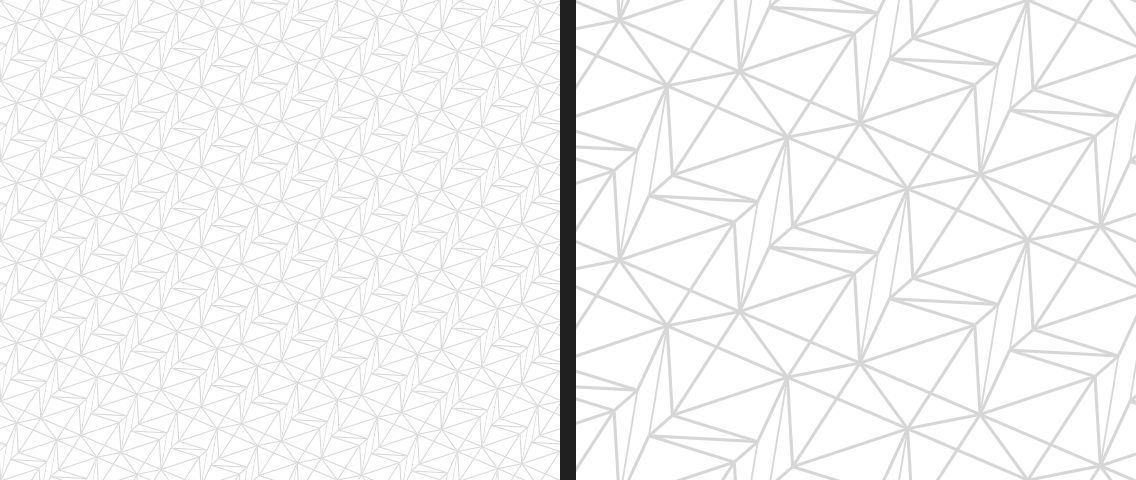
Left, the full canvas; right, a detail of the centre.
This pattern is drawn by a Shadertoy shader. Its source:

```glsl
// A sheared lattice of fine grey lines on white: fans of triangles, small split
// rhomboids and narrow slivers. Half of the edges of one cell are listed; a half
// turn about the cell centre gives the others. One unit is one repeat in height.

float segmentDistance(vec2 p, vec2 a, vec2 b) {
    vec2 pa = p - a, ba = b - a;
    return length(pa - ba * clamp(dot(pa, ba) / dot(ba, ba), 0.0, 1.0));
}

// Signed distance to the lines: x for the regular ones, y for the hairlines
vec2 halfCell(vec2 p, vec2 columnStep) {
    vec2 tip = vec2(0.2265, -0.0122);
    vec2 corner = vec2(-0.129, 0.0974);
    vec2 hubRight = vec2(0.350, 0.256);
    vec2 hubLeft = hubRight - columnStep;
    vec2 hubTop = vec2(0.0, 1.0) - hubLeft;

    // Split rhomboid
    float d = segmentDistance(p, -tip, tip);
    d = min(d, segmentDistance(p, corner, -tip));
    d = min(d, segmentDistance(p, corner, tip));

    // Fan from the rhomboid to the hubs
    d = min(d, segmentDistance(p, corner, hubRight));
    d = min(d, segmentDistance(p, corner, hubLeft));
    d = min(d, segmentDistance(p, corner, hubTop));
    d = min(d, segmentDistance(p, tip, hubRight));

    // Band of triangles between the hubs
    d = min(d, segmentDistance(p, hubLeft, hubRight));
    d = min(d, segmentDistance(p, hubTop, hubLeft));
    d = min(d, segmentDistance(p, hubTop, hubRight));

    // Long side of the sliver
    float hairline = segmentDistance(p, tip, -hubLeft);
    return vec2(d - 0.0064, hairline - 0.0038);
}

void mainImage(out vec4 fragColor, in vec2 fragCoord) {
    float pixel = 6.0 / iResolution.y;
    vec2 columnStep = vec2(0.501, -0.2143);

    // Fold the plane into one sheared cell
    vec2 p = fragCoord * pixel - vec2(2.864, 3.172);
    p -= round(p.x / columnStep.x) * columnStep;
    p.y -= round(p.y);

    // Neighbouring cells, each with its half turn
    vec2 d = vec2(1.0);
    for (int i = -1; i <= 1; i++) {
        for (int j = -1; j <= 1; j++) {
            vec2 q = p - float(i) * columnStep - vec2(0.0, float(j));
            d = min(d, min(halfCell(q, columnStep), halfCell(-q, columnStep)));
        }
    }

    vec2 coverage = clamp(0.5 - d / pixel, 0.0, 1.0);
    float ink = max(coverage.x, coverage.y);
    fragColor = vec4(mix(vec3(1.0), vec3(0.84), ink), 1.0);
}
```
